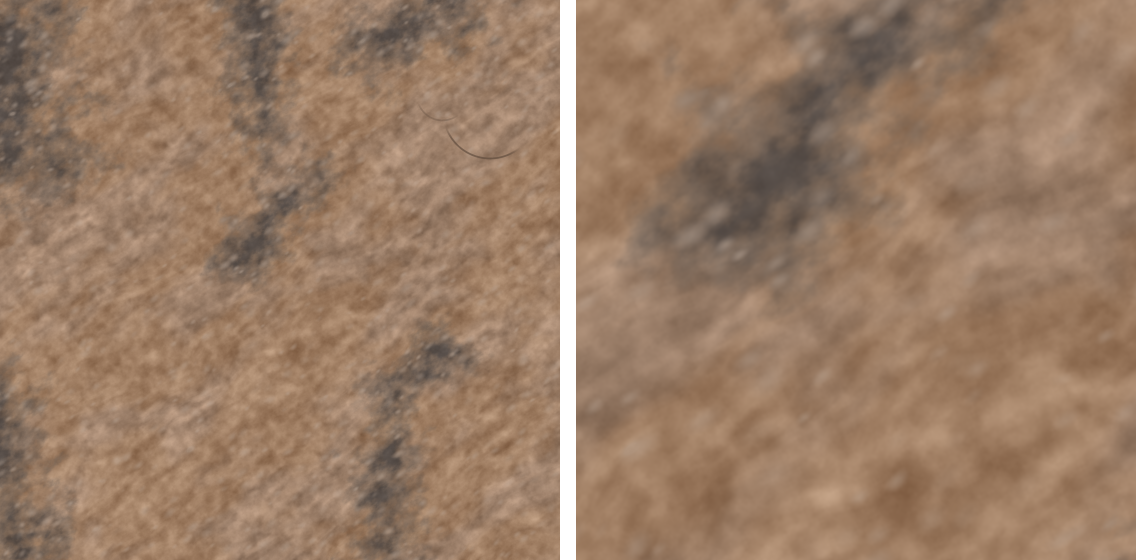
Left: the whole. Right: its middle third, enlarged.
Write a three.js fragment shader that draws this texture.

```glsl
// Short tan animal coat with smoky, broken dark bands.
// Stretched noise combs the fur along one diagonal, noisy segment distances
// shape the bands, and jittered cells scatter pale grains over them.
varying vec2 vUv;

const vec3 TAN_LIGHT = vec3(0.690, 0.560, 0.450);
const vec3 TAN_DEEP  = vec3(0.545, 0.410, 0.305);
const vec3 PINK_GREY = vec3(0.625, 0.520, 0.445);
const vec3 SMOKE     = vec3(0.435, 0.375, 0.330);
const vec3 CHARCOAL  = vec3(0.250, 0.235, 0.235);
const vec3 GRAIN     = vec3(0.730, 0.655, 0.595);
const vec3 HAIR      = vec3(0.360, 0.285, 0.230);
const vec2 COMB      = vec2(0.80, 0.60);  // lie of the fur
const float GRAIN_CELLS = 46.0;
const float BAND_EDGE   = 0.85;           // raggedness of the bands

float hash(vec2 p) {
  vec3 q = fract(vec3(p.xyx) * 0.1031);
  q += dot(q, q.yzx + 33.33);
  return fract((q.x + q.y) * q.z);
}

float noise(vec2 p) {
  vec2 i = floor(p), f = fract(p);
  f = f * f * (3.0 - 2.0 * f);
  return mix(mix(hash(i), hash(i + vec2(1.0, 0.0)), f.x),
             mix(hash(i + vec2(0.0, 1.0)), hash(i + 1.0), f.x), f.y);
}

float fbm(vec2 p) {
  float sum = 0.0, gain = 0.5;
  for (int i = 0; i < 4; i++) {
    sum += gain * noise(p);
    p = mat2(1.6, 1.2, -1.2, 1.6) * p + 7.3;
    gain *= 0.5;
  }
  return sum / 0.9375;
}

// Coordinates along and across the fur
vec2 combed(vec2 p) {
  return vec2(dot(p, COMB), dot(p, vec2(-COMB.y, COMB.x)));
}

// 1 on the spine of a band, 0 at its radius, negative beyond
float band(vec2 p, vec2 a, vec2 b, float radius) {
  vec2 d = b - a;
  float t = clamp(dot(p - a, d) / dot(d, d), 0.0, 1.0);
  return 1.0 - length(p - a - d * t) / radius;
}

float bands(vec2 p) {
  float m = band(p, vec2(0.01, 0.93), vec2(0.03, 0.76), 0.125) + 0.10;
  m = max(m, band(p, vec2(0.45, 1.00), vec2(0.48, 0.78), 0.080) - 0.15);
  m = max(m, band(p, vec2(0.55, 0.67), vec2(0.41, 0.54), 0.062) - 0.05);
  m = max(m, band(p, vec2(0.82, 1.01), vec2(0.66, 0.92), 0.085) + 0.05);
  m = max(m, band(p, vec2(0.81, 0.36), vec2(0.70, 0.30), 0.065) - 0.15);
  m = max(m, band(p, vec2(0.70, 0.26), vec2(0.69, 0.02), 0.080) - 0.22);
  return max(m, band(p, vec2(0.00, 0.26), vec2(0.03, 0.02), 0.100) - 0.18);
}

// Soft pale grains, one per jittered cell, drawn out along the fur
float grains(vec2 p, float density) {
  vec2 q = combed(p) * GRAIN_CELLS * vec2(0.75, 1.35), cell = floor(q);
  float sum = 0.0;
  for (int y = -1; y <= 1; y++) {
    for (int x = -1; x <= 1; x++) {
      vec2 id = cell + vec2(float(x), float(y));
      vec2 centre = id + vec2(hash(id + 3.1), hash(id + 17.7));
      float strength = smoothstep(1.0 - density, 1.0, hash(id + 41.3));
      float size = mix(0.25, 0.60, hash(id + 59.9));
      sum += strength * (1.0 - smoothstep(0.0, 1.0, length(q - centre) / size));
    }
  }
  return min(sum, 1.0);
}

// Thin curved hair: the lower part of a ring
float hairArc(vec2 p, vec2 centre, float radius) {
  vec2 d = p - centre;
  float line = 1.0 - smoothstep(0.0004, 0.0028, abs(length(d) - radius));
  return line * smoothstep(0.55, 0.85, (-d.y - 0.3 * d.x) / radius);
}

void main() {
  vec2 p = vUv;
  vec2 warp = vec2(fbm(p * 9.0), fbm(p * 9.0 + 31.0)) - 0.5;
  vec2 fur = combed(p + warp * 0.04);

  // Combed coat, from broad tone to fine strands
  float broad = fbm(p * 4.0 + 11.0);
  float locks = fbm(fur * vec2(20.0, 52.0) + 5.0);
  float strands = noise(fur * vec2(48.0, 125.0));
  float mottle = fbm(p * 62.0 + 23.0);
  float tone = 0.55 + 0.25 * (broad - 0.5) + 1.25 * (locks - 0.5)
             + 0.38 * (strands - 0.5) + 0.60 * (mottle - 0.5);
  vec3 color = mix(TAN_DEEP, TAN_LIGHT, clamp(tone, -0.3, 1.3));
  float pale = smoothstep(0.38, 0.66, fbm(fur * vec2(7.0, 13.0) + 47.0));
  color = mix(color, PINK_GREY * (0.83 + 0.30 * tone), 0.65 * pale);

  // Ragged smoky bands with darker clumps inside
  float ragged = fbm(p * 17.0 + 3.0) - 0.5;
  float clumps = fbm(combed(p) * vec2(42.0, 62.0) + 71.0) - 0.5;
  float mask = bands(p + warp * 0.06) + BAND_EDGE * (1.4 * ragged + 1.5 * clumps);
  color = mix(color, SMOKE, 0.68 * smoothstep(-0.15, 0.60, mask));
  color = mix(color, CHARCOAL, 0.68 * smoothstep(0.40, 1.20, mask));
  color += 0.10 * (mottle - 0.5);

  // Pale grains gather on the bands
  float onBand = smoothstep(0.0, 0.5, mask);
  float glint = grains(p + warp * 0.02, mix(0.45, 0.85, onBand));
  color = mix(color, GRAIN, glint * mix(0.38, 0.48, onBand));

  // Stray hairs
  float hair = max(hairArc(p, vec2(0.875, 0.80), 0.083),
                   0.5 * hairArc(p, vec2(0.79, 0.83), 0.045));
  gl_FragColor = vec4(mix(color, HAIR, 0.65 * hair), 1.0);
}
```
